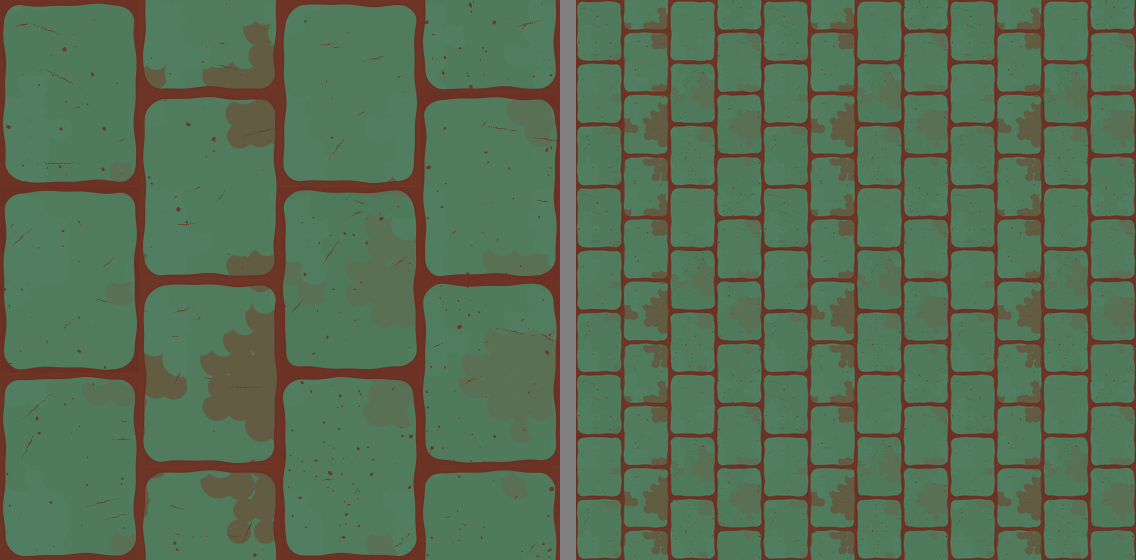
Left, the tile; right, the same tile 3 across and 3 down.
Write a Shadertoy shader that draws this texture.

```glsl
// Worn green enamel tiles in staggered columns, set in rust-red grout.
#define GRID vec2(4.0, 3.0)          // columns and rows
#define HALF_SIZE vec2(0.1165, 0.157)
#define CORNER 0.031
#define WOBBLE 0.0021                // waviness of tile edges
#define PATCH_SCALE 26.0             // stain discs per canvas
#define CHIP_SCALE 42.0              // chip cells per canvas
#define SCRATCHES 6
#define SCRATCH_WIDTH 0.0013
#define GLAZE vec3(0.31, 0.48, 0.36)
#define RUST vec3(0.43, 0.22, 0.15)
#define GROUT vec3(0.42, 0.185, 0.138)
#define PIXEL (1.0 / iResolution.y)

vec2 hash2(vec2 p) {
    vec3 q = fract(p.xyx * vec3(0.1031, 0.1030, 0.0973));
    q += dot(q, q.yzx + 33.33);
    return fract((q.xx + q.yz) * q.zy);
}

// Antialiased inside of a signed distance in canvas units
float fill(float d) {
    return clamp(0.5 - d / PIXEL, 0.0, 1.0);
}

float roundedBox(vec2 p, vec2 halfSize, float radius) {
    vec2 q = abs(p) - halfSize + radius;
    return length(max(q, 0.0)) + min(max(q.x, q.y), 0.0) - radius;
}

// Scalloped stains: overlapping discs, painted or cleared in a fixed order
float stains(vec2 p, vec2 seed, float amount) {
    p *= PATCH_SCALE;
    vec2 base = floor(p);
    float cover = 0.0;
    for (int y = -1; y <= 1; y++)
    for (int x = -1; x <= 1; x++) {
        vec2 cell = base + vec2(x, y);
        vec2 h = hash2(cell + seed);
        vec2 center = cell + 0.5 + 0.4 * (h - 0.5);
        float field = sin(cell.x * 0.9 + seed.x) + sin(cell.y * 0.8 + seed.y) + h.x - 0.5;
        float d = length(p - center) - mix(0.55, 0.85, h.y);
        cover = mix(cover, step(field, amount), fill(d / PATCH_SCALE));
    }
    return cover;
}

// Small uneven ovals, at most one in each cell
float chips(vec2 p, vec2 seed, float scale, float amount) {
    p *= scale;
    vec2 cell = floor(p);
    vec2 place = hash2(cell + seed);
    vec2 form = hash2(cell + seed + 500.0);
    float chance = hash2(cell + seed + 900.0).x;
    float cluster = 0.6 + 0.4 * sin(cell.x * 0.6 + seed.x) + 0.3 * sin(cell.y * 0.5 + seed.y);
    vec2 v = fract(p) - 0.5 - 0.5 * (place - 0.5);
    float turn = 6.2832 * form.x;
    vec2 dir = vec2(cos(turn), sin(turn));
    v = vec2(dot(v, dir), dot(v, vec2(-dir.y, dir.x)) * mix(1.0, 1.8, place.y));
    float radius = mix(0.06, 0.21, form.y * form.y) * (0.93 + 0.07 * sin(v.x * 30.0 + turn));
    return fill((length(v) - radius) / scale) * step(chance, amount * cluster);
}

// Thin tapered strokes with ragged, broken edges
float scratches(vec2 p, vec2 seed) {
    float cover = 0.0;
    for (int i = 0; i < SCRATCHES; i++) {
        float n = float(i);
        vec2 place = hash2(seed + vec2(n, 270.0));
        vec2 form = hash2(seed + vec2(n, 390.0));
        float angle = mix(-1.2, 1.2, sqrt(form.x));
        vec2 dir = vec2(cos(angle), sin(angle));
        vec2 v = p - (place - 0.5) * 1.8 * HALF_SIZE;
        float along = dot(v, dir);
        float across = dot(v, vec2(-dir.y, dir.x)) + 0.0006 * sin(along * 310.0 + n * 9.0);
        float reach = mix(0.006, 0.042, form.y * form.y);
        float width = SCRATCH_WIDTH * (1.0 - abs(along) / reach);
        width -= 0.0009 * (0.5 + 0.5 * sin(along * 870.0 + 4.0 * sin(along * 230.0 + n)));
        cover = max(cover, fill(abs(across) - width) * step(abs(along), reach));
    }
    return cover;
}

void mainImage(out vec4 fragColor, in vec2 fragCoord) {
    // Staggered cells; identities wrap across the canvas
    vec2 g = fragCoord / iResolution.xy * GRID;
    g.y += 0.5 * mod(floor(g.x), 2.0);
    vec2 id = mod(floor(g), GRID);
    vec2 p = (fract(g) - 0.5) / GRID;
    vec2 seed = id * vec2(57.0, 91.0) + 40.0;
    vec2 wear = hash2(seed + 13.0);
    vec2 tone = hash2(seed + 29.0);

    // Wavy tile outline
    vec2 phase = 6.2832 * tone;
    vec2 bend = sin(p.yx * 37.0 + phase) + 0.5 * sin(p.yx * 81.0 + phase.yx * 2.0);
    float d = roundedBox(p + WOBBLE * bend, HALF_SIZE, CORNER);

    // Grout with a tint per cell and faint broken joint lines
    vec3 grout = mix(GROUT, RUST, 0.75 * tone.x * smoothstep(0.0, 0.005, d));
    vec2 border = 0.5 / GRID - abs(p);
    float joint = fill(min(border.x, border.y) - 0.0007);
    joint *= smoothstep(0.0, 0.8, sin(p.x * 95.0 + phase.x) + sin(p.y * 71.0 + phase.y));
    grout = mix(grout, vec3(0.47, 0.27, 0.19), 0.35 * joint);

    // Glaze with pale and brown stains
    vec3 glaze = GLAZE + 0.012 * (tone.y - 0.5);
    glaze = mix(glaze, vec3(0.32, 0.50, 0.39), 0.6 * stains(p, seed + 300.0, -0.7));
    vec3 stain = mix(vec3(0.35, 0.44, 0.33), vec3(0.38, 0.36, 0.26), step(0.72, tone.x));
    glaze = mix(glaze, stain, stains(p, seed, mix(-2.2, -0.2, wear.x)));

    // Chips and scratches down to the rust
    float damage = chips(p, seed, CHIP_SCALE, 0.36 * wear.y * wear.y + 0.02);
    damage = max(damage, chips(p, seed + 150.0, CHIP_SCALE * 1.9, 0.08 * wear.y + 0.01));
    damage = max(damage, scratches(p, seed));
    glaze = mix(glaze, RUST, damage);

    fragColor = vec4(mix(grout, glaze, fill(d)), 1.0);
}
```
